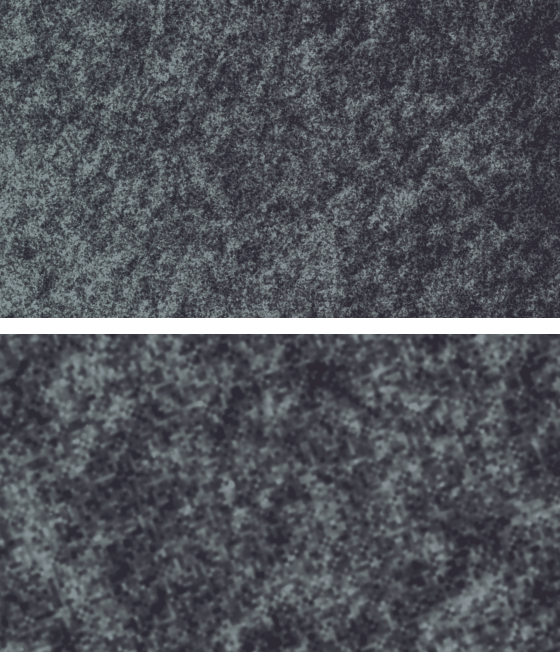
Top, the full canvas; bottom, a detail of the centre.
This texture is drawn by a Shadertoy shader. Its source:

```glsl
// Rough dark slate: fine mineral grain over slanted, ragged clumps, with a slow
// fall of light from the lower left to the right edge. Layers of unit-variance
// noise are summed to one tone, which is looked up in a blue-grey ramp.

float hash(vec2 p) {
    vec3 q = fract(p.xyx * vec3(0.1031, 0.1030, 0.0973));
    q += dot(q, q.yzx + 33.33);
    return fract((q.x + q.y) * q.z);
}

// Value noise, scaled to zero mean and about unit deviation
float noise(vec2 p) {
    vec2 i = floor(p), f = fract(p);
    f = f * f * (3.0 - 2.0 * f);
    float low = mix(hash(i), hash(i + vec2(1, 0)), f.x);
    float high = mix(hash(i + vec2(0, 1)), hash(i + vec2(1, 1)), f.x);
    return (mix(low, high, f.y) - 0.5) * 4.66;
}

mat2 rotation(float a) {
    return mat2(cos(a), sin(a), -sin(a), cos(a));
}

// Scattered round flecks, one per cell, with random place, size and strength
float flecks(vec2 p) {
    vec2 cell = floor(p);
    float light = 0.0;
    for (int y = -1; y <= 1; y++)
    for (int x = -1; x <= 1; x++) {
        vec2 id = cell + vec2(x, y);
        vec2 center = id + vec2(hash(id + 17.0), hash(id + 59.0));
        float radius = mix(0.12, 0.38, hash(id + 83.0));
        float disc = 1.0 - smoothstep(radius * 0.4, radius * 1.3, length(p - center));
        light = max(light, disc * step(0.7, hash(id + 131.0)));
    }
    return light;
}

// Blue-grey ramp from crevice to lit crystal
vec3 stoneColor(float tone) {
    vec3 c = mix(vec3(0.175, 0.165, 0.205), vec3(0.24, 0.24, 0.27), smoothstep(-1.9, -0.6, tone));
    c = mix(c, vec3(0.29, 0.29, 0.32), clamp((tone + 0.66) / 0.61, 0.0, 1.0));
    c = mix(c, vec3(0.34, 0.36, 0.38), clamp((tone + 0.05) / 0.56, 0.0, 1.0));
    c = mix(c, vec3(0.41, 0.44, 0.45), clamp((tone - 0.51) / 0.64, 0.0, 1.0));
    return mix(c, vec3(0.52, 0.56, 0.58), clamp((tone - 1.15) / 1.0, 0.0, 1.0));
}

void mainImage(out vec4 fragColor, in vec2 fragCoord) {
    vec2 uv = fragCoord / iResolution.xy;
    vec2 p = fragCoord / iResolution.y;

    // Ragged clumps, stretched along a steep rising diagonal
    vec2 warp = vec2(noise(p * 48.0 + 7.0), noise(p * 48.0 + 91.0));
    vec2 slant = rotation(0.5) * (p + 0.0045 * warp) * vec2(1.0, 1.0);
    slant *= vec2(1.0, 0.58);
    float clumps = 0.22 * noise(slant * 13.0 + 40.0)
                 + 0.36 * noise(rotation(0.15) * slant * 31.0 + 11.0)
                 + 0.40 * noise(rotation(-0.2) * slant * 66.0 + 23.0);

    // Sharp grain, each layer turned to hide its lattice
    float grain = 0.46 * noise(rotation(0.7) * p * 118.0 + 5.0)
                + 0.55 * noise(rotation(1.2) * p * 215.0 + 31.0);

    // Uneven light: pale lower left, dim right edge
    float light = 0.45 - 0.85 * uv.x - 0.12 * uv.y;
    light += 0.35 * exp(-6.0 * dot(uv - vec2(0.08, 0.3), uv - vec2(0.08, 0.3)));
    light -= 0.45 * smoothstep(0.85, 1.0, uv.x);
    light += 0.12 * noise(p * 3.5 + 2.0);

    // Pale flecks gather where the clumps are raised
    float sparkle = flecks(rotation(0.4) * p * 75.0);
    float tone = clumps + grain + light;
    tone += 0.75 * sparkle * smoothstep(-0.5, 0.6, clumps + light) - 0.04;

    // Faint green-grey cast on the paler side
    vec3 color = stoneColor(tone);
    color += vec3(-0.006, 0.006, 0.0) * smoothstep(0.6, 0.0, uv.x);
    fragColor = vec4(color, 1.0);
}
```
